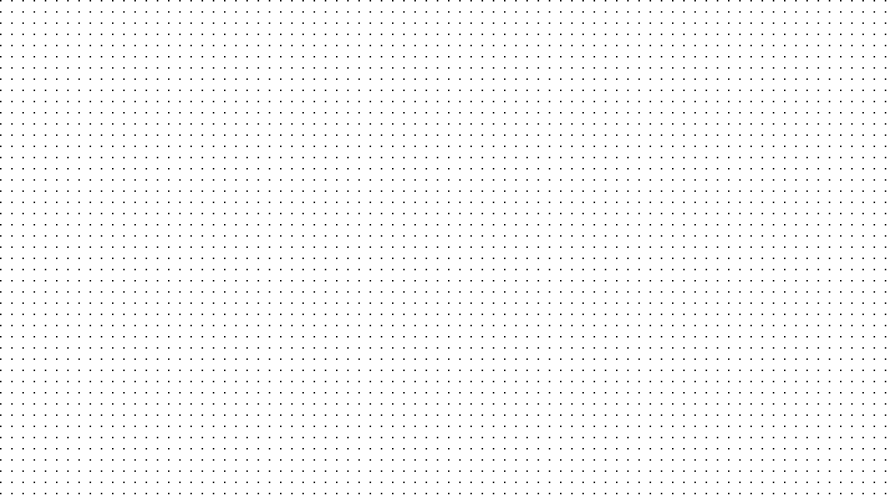
Reproduce this pattern procedurally as a Shadertoy shader.

```glsl
// Fine grid of small black square dots on white, 80 across by 45 down.

const vec2 REPEATS = vec2(80.0, 45.0);
const float DOT_SIDE = 2.0 / 15.0; // fraction of one cell

// Integral of the periodic dot profile along each axis, from 0 to x.
vec2 dotIntegral(vec2 x) {
    return floor(x) * DOT_SIDE + min(fract(x), DOT_SIDE);
}

// Exact share of a box of the given size that the dots cover.
float dotCoverage(vec2 center, vec2 size) {
    vec2 covered = dotIntegral(center + 0.5 * size) - dotIntegral(center - 0.5 * size);
    covered /= size;
    return covered.x * covered.y;
}

void mainImage(out vec4 fragColor, in vec2 fragCoord) {
    // Cell coordinates, with each dot in the upper left corner of its cell
    vec2 fromTopLeft = vec2(fragCoord.x, iResolution.y - fragCoord.y);
    vec2 pixelSize = REPEATS / iResolution.xy;
    float ink = dotCoverage(fromTopLeft * pixelSize, pixelSize);

    vec3 paper = vec3(1.0);
    vec3 dotColor = vec3(0.0);
    fragColor = vec4(mix(paper, dotColor, ink), 1.0);
}
```
